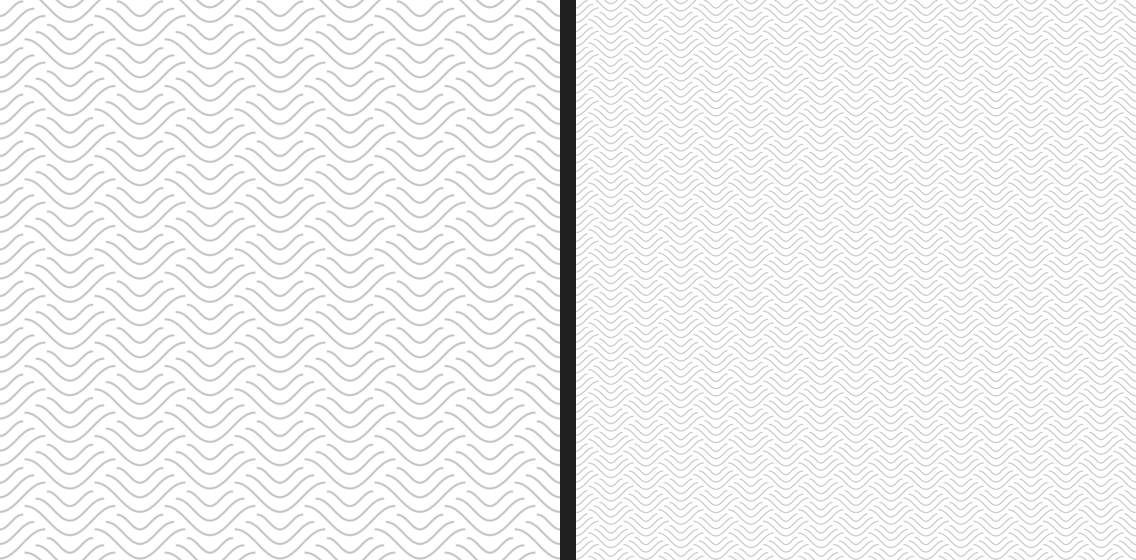
Left, the tile; right, the same tile 2 across and 2 down.
Reproduce this pattern procedurally as a Shadertoy shader.

```glsl
const float PI = 3.14159265;

// Lengths are in column pitches; the canvas is 8 columns wide and high.
const float CANVAS_SPAN = 8.0;
const float ROWS = 12.0;
const vec2 REPEAT = vec2(2.0, CANVAS_SPAN / ROWS);
const int ARCS = 3;

const vec3 PAPER = vec3(1.0);
const vec3 INK = vec3(0.765);

// Wrap p into one repeat centred on the origin.
vec2 wrapCentered(vec2 p, vec2 period) {
    return p - period * floor(p / period + 0.5);
}

// Distance to one cosine trough with round ends, centred on its mid height.
float troughDistance(vec2 p, float halfWidth, float depth) {
    float frequency = PI / halfWidth;
    float amplitude = 0.5 * depth;
    float t = clamp(p.x, -halfWidth, halfWidth);
    for (int i = 0; i < 5; i++) {
        float height = -amplitude * cos(frequency * t);
        float slope = amplitude * frequency * sin(frequency * t);
        float stride = (p.x - t + (p.y - height) * slope) / (1.0 + slope * slope);
        t = clamp(t + stride, -halfWidth, halfWidth);
    }
    return length(p - vec2(t, -amplitude * cos(frequency * t)));
}

// Nested troughs, each wider, deeper and lower than the one before.
float nestDistance(vec2 p, vec2 period) {
    float nearest = 1e3;
    for (int i = 0; i < ARCS; i++) {
        float k = float(i);
        float halfWidth = 0.317 + 0.159 * k;
        float depth = 0.208 + 0.104 * k;
        float bottom = 0.4375 - 0.208 * k;
        vec2 local = wrapCentered(p - vec2(0.0, bottom + 0.5 * depth), period);
        nearest = min(nearest, troughDistance(local, halfWidth, depth));
    }
    return nearest;
}

float strokeMask(float distanceToLine, float halfThickness, float softness) {
    return 1.0 - smoothstep(halfThickness - softness, halfThickness + softness, distanceToLine);
}

void mainImage(out vec4 fragColor, in vec2 fragCoord) {
    vec2 p = CANVAS_SPAN * fragCoord / iResolution.xy;
    float pixel = CANVAS_SPAN / min(iResolution.x, iResolution.y);

    // Alternate columns are shifted by half a row.
    float evenColumns = nestDistance(p, REPEAT);
    float oddColumns = nestDistance(p - 0.5 * REPEAT, REPEAT);

    float softness = max(0.0125, 0.75 * pixel);
    float ink = strokeMask(min(evenColumns, oddColumns), 0.0148, softness);
    fragColor = vec4(mix(PAPER, INK, ink), 1.0);
}
```
